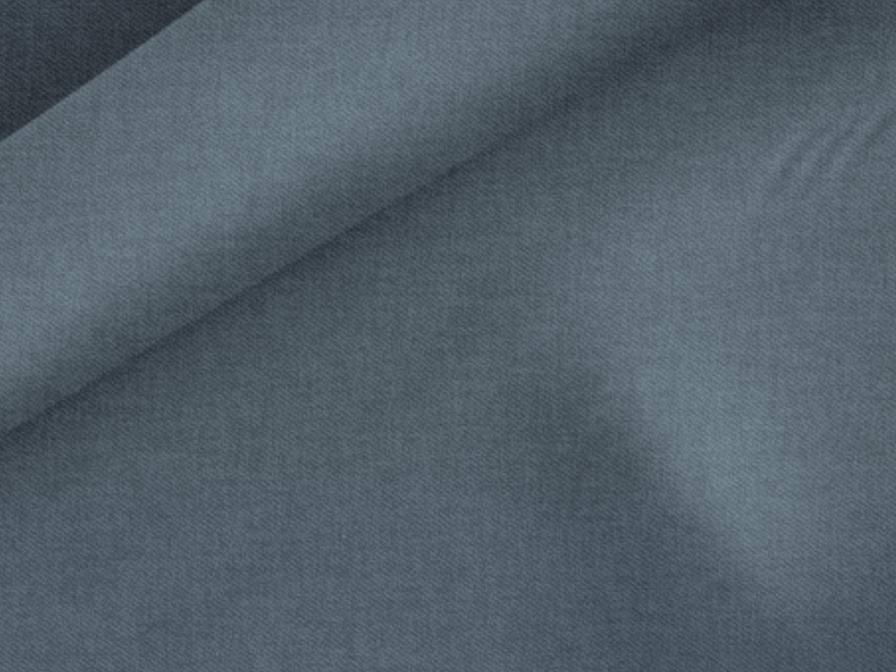
This texture is drawn by a WebGL 2 fragment shader. Its source:

```glsl
#version 300 es
precision highp float;
// Draped blue-grey twill cloth with two diagonal folds, soft hollows and creases.

uniform vec2 u_resolution;
out vec4 outColor;

// Cloth colours, from deep shadow to lit thread
const vec3 SHADOW_COLOR = vec3(0.195, 0.228, 0.258);
const vec3 LIGHT_COLOR = vec3(0.412, 0.476, 0.510);
const vec3 BLUE_TINT = vec3(-0.002, 0.000, 0.012);

// Broad light and shade
const float MID_TONE = 0.54;
const float LIFT = 0.05;
const float BROAD_CONTRAST = 1.42;

// Fold edges as parabolas: height, slope, curvature
const vec3 BACK_FOLD = vec3(0.788, 0.670, 0.090);
const vec3 FRONT_FOLD = vec3(0.349, 0.610, -0.022);

// Surface detail
const float TWILL_LINES = 145.0;
const float TWILL_DEPTH = 0.070;
const float GRAIN_SCALE = 340.0;
const float GRAIN_DEPTH = 0.30;
const float THREAD_DEPTH = 0.11;
const int CREASE_COUNT = 3;
const int FLECK_COUNT = 7;

float hash(vec2 p) {
  vec3 q = fract(vec3(p.xyx) * 0.1031);
  q += dot(q, q.yzx + 33.33);
  return fract((q.x + q.y) * q.z);
}

float noise(vec2 p) {
  vec2 cell = floor(p);
  vec2 f = fract(p);
  f = f * f * (3.0 - 2.0 * f);
  float low = mix(hash(cell), hash(cell + vec2(1, 0)), f.x);
  float high = mix(hash(cell + vec2(0, 1)), hash(cell + vec2(1, 1)), f.x);
  return mix(low, high, f.y);
}

vec2 rotate(vec2 p, float angle) {
  float c = cos(angle), s = sin(angle);
  return vec2(c * p.x + s * p.y, c * p.y - s * p.x);
}

// Soft oval, 1 at its centre
float softOval(vec2 p, vec2 centre, float angle, vec2 size) {
  vec2 q = rotate(p - centre, angle) / size;
  return exp(-dot(q, q));
}

// Approximate distance above a fold edge
float aboveFold(vec2 p, vec3 fold) {
  float slope = fold.y + 2.0 * fold.z * p.x;
  return (p.y - fold.x - p.x * (fold.y + fold.z * p.x)) / sqrt(1.0 + slope * slope);
}

// Lower sheet: shadow below the fold, ridge, hollow and lit wedge
float sheetTone(vec2 p, float depth) {
  float tone = 0.56;
  float reach = mix(1.0, 0.55, smoothstep(0.5, 1.15, p.x));
  tone -= reach * (0.24 * exp(-depth / 0.045) + 0.16 * exp(-depth / 0.16));
  tone += 0.14 * softOval(p, vec2(1.08, 0.69), 0.52, vec2(0.42, 0.10));
  tone += 0.09 * softOval(p, vec2(1.17, 0.52), 0.0, vec2(0.26, 0.18));
  tone -= 0.06 * softOval(p, vec2(0.68, 0.49), 0.70, vec2(0.20, 0.04));
  tone -= 0.16 * softOval(p, vec2(0.87, 0.29), -1.05, vec2(0.19, 0.10));
  float wedge = dot(p - vec2(0.92, 0.40), vec2(0.82, 0.57));
  tone += 0.25 * smoothstep(-0.045, 0.050, wedge)
        * softOval(p, vec2(1.07, 0.30), -0.90, vec2(0.25, 0.15));
  tone -= 0.10 * softOval(p, vec2(0.98, 0.03), 0.0, vec2(0.20, 0.12));
  tone -= 0.18 * softOval(p, vec2(1.36, 0.00), 0.0, vec2(0.20, 0.22));
  tone -= 0.22 * softOval(p, vec2(1.24, 1.02), 0.3, vec2(0.28, 0.13));
  // Short slanting creases, each a dark furrow beside a lit lip
  for (int i = 0; i < CREASE_COUNT; i++) {
    float k = float(i);
    vec2 q = rotate(p - vec2(1.185 + 0.058 * k, 0.765 + 0.016 * k), 0.88);
    q.y += 1.2 * q.x * q.x;
    float span = exp(-q.x * q.x / 0.007);
    float furrow = exp(-pow(q.y / 0.011, 2.0));
    float lip = exp(-pow((q.y - 0.021) / 0.014, 2.0));
    tone += span * (0.08 * lip - 0.12 * furrow);
  }
  return tone;
}

// Rolled flap between the two fold edges
float flapTone(vec2 p, float front, float back) {
  float tone = mix(0.33, 0.71, smoothstep(-0.01, 0.14, front));
  tone -= 0.13 * smoothstep(0.14, 0.38, front);
  tone += 0.08 * softOval(p, vec2(0.42, 0.86), 0.55, vec2(0.30, 0.12));
  tone += 0.08 * softOval(p, vec2(0.02, 0.46), 0.55, vec2(0.20, 0.06));
  tone -= 0.12 * smoothstep(0.70, 1.10, p.x);
  return tone + 0.08 * exp(-abs(back) / 0.010);
}

void main() {
  vec2 p = gl_FragCoord.xy / u_resolution.y;
  float pixel = 1.0 / u_resolution.y;
  float front = aboveFold(p, FRONT_FOLD);
  float back = aboveFold(p, BACK_FOLD);

  // Layers from the front sheet to the cloth behind
  float softness = mix(0.003, 0.022, smoothstep(0.60, 1.10, p.x)) + pixel;
  float tone = mix(sheetTone(p, max(-front, 0.0)), flapTone(p, front, back),
                   smoothstep(-softness, softness, front));
  float behind = 0.12 + 0.12 * smoothstep(0.0, 0.16, back);
  tone = mix(tone, behind, smoothstep(-0.002 - pixel, 0.002 + pixel, back));
  tone = MID_TONE + LIFT + (tone - MID_TONE) * BROAD_CONTRAST;

  // Uneven cloth, twill lines and thread grain
  tone += 0.07 * (noise(rotate(p, 0.55) * vec2(5.0, 14.0)) - 0.5);
  vec2 weave = rotate(p, -0.62) + 0.002 * noise(p * 18.0);
  tone += TWILL_DEPTH * sin(6.2832 * TWILL_LINES * weave.y);
  tone += GRAIN_DEPTH * (noise(p * GRAIN_SCALE) - 0.5);
  tone += THREAD_DEPTH * (noise(p * vec2(190.0, 26.0)) + noise(p * vec2(26.0, 190.0)) - 1.0);

  // Scattered lint
  for (int i = 0; i < FLECK_COUNT; i++) {
    float k = float(i);
    vec2 spot = vec2(1.33 * hash(vec2(k, 3.7)), hash(vec2(k, 9.2)));
    tone += 0.35 * smoothstep(0.0025 + pixel, 0.0, length(p - spot));
  }

  vec3 color = mix(SHADOW_COLOR, LIGHT_COLOR, clamp(tone, -0.3, 1.5));
  color += BLUE_TINT * (1.0 - smoothstep(0.0, 0.35, p.y));
  outColor = vec4(color, 1.0);
}
```
